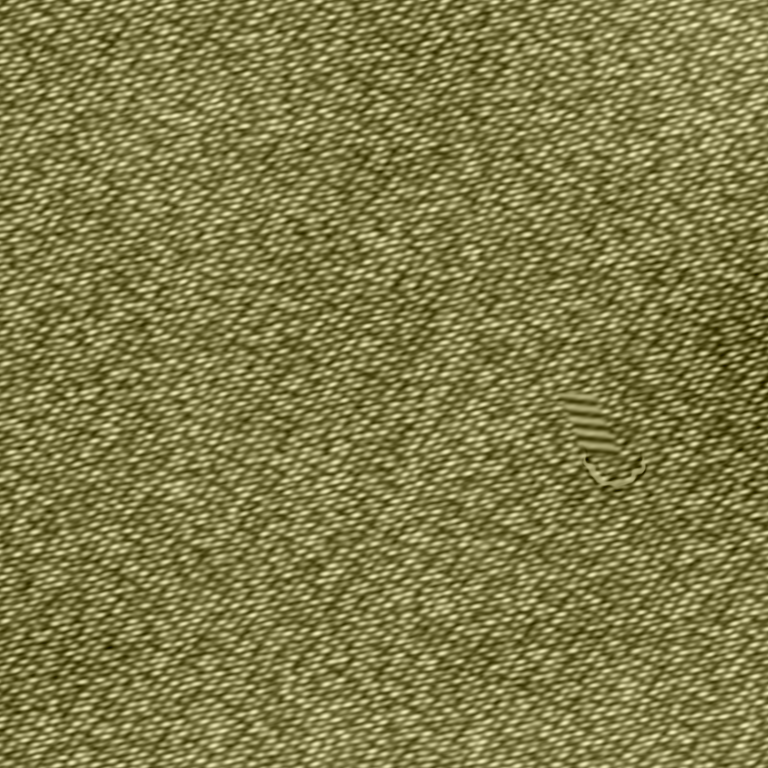
A Shadertoy shader for this texture:

```glsl
#define PITCH 0.0084
#define STITCH 0.0200
#define SLOPE 0.21
#define TWILL_STEP 0.60
#define CONTRAST 0.58
#define GRAIN 0.17
#define SHADING 0.075
#define MID_TONE vec3(0.515, 0.495, 0.300)
#define SNAG_POS vec2(0.767, 0.448)
#define LOOP_POS vec2(0.800, 0.368)

vec2 hash2(vec2 p) {
    vec3 q = fract(p.xyx * vec3(0.1031, 0.1030, 0.0973));
    q += dot(q, q.yzx + 33.33);
    return fract((q.xx + q.yz) * q.zy);
}

float gradientDot(vec2 cell, vec2 offset) {
    return dot(hash2(cell) * 2.0 - 1.0, offset);
}

float gradientNoise(vec2 p) {
    vec2 i = floor(p), f = fract(p);
    vec2 u = f * f * f * (f * (f * 6.0 - 15.0) + 10.0);
    vec2 e = vec2(1.0, 0.0);
    float low = mix(gradientDot(i, f), gradientDot(i + e, f - e), u.x);
    float high = mix(gradientDot(i + e.yx, f - e.yx), gradientDot(i + 1.0, f - 1.0), u.x);
    return mix(low, high, u.y);
}

// Sum of soft slanted stitches, each row shifted along the twill
float weave(vec2 p) {
    vec2 q = vec2(p.x / STITCH, (p.y - SLOPE * p.x) / PITCH);
    float light = 0.0;
    for (int j = -1; j <= 1; j++) {
        float row = floor(q.y) + float(j);
        float along = q.x + row * TWILL_STEP;
        for (int i = -1; i <= 1; i++) {
            vec2 id = vec2(floor(along) + float(i), row);
            vec2 jitter = hash2(id + 211.0) - 0.5;
            vec2 d = vec2(along, q.y) - id - 0.5 - jitter * vec2(0.28, 0.18);
            d /= vec2(0.26, 0.26);
            float strength = 0.65 + 0.7 * hash2(id + 517.0).x;
            light += strength * exp(-0.5 * dot(d, d));
        }
    }
    return light - 0.425;
}

float glow(vec2 p, vec2 centre, float falloff) {
    return exp(-dot(p - centre, p - centre) * falloff);
}

// Broad folds: dim right edge and lower left, bright upper right and base
float foldShade(vec2 p) {
    float shade = 0.6 * gradientNoise(p * 3.0 + 7.0) + 0.5 * gradientNoise(p * 9.0 + 31.0);
    shade -= 1.3 * glow(p, vec2(1.02, 0.52), 35.0);
    shade -= 0.5 * glow(p, vec2(0.0, 0.1), 20.0);
    shade += 0.9 * glow(p, vec2(1.0), 20.0);
    return shade + 0.5 * smoothstep(0.12, 0.0, p.y);
}

// Ladder of pulled threads above a loose loop
float addSnag(float tone, vec2 p) {
    vec2 s = p - SNAG_POS;
    s.x += 0.43 * s.y;
    float ladder = smoothstep(0.030, 0.016, abs(s.x)) * smoothstep(0.044, 0.036, abs(s.y));
    float rungs = 0.21 * sin((s.y + 0.10 * s.x) * 385.0);
    tone = mix(tone, rungs + 0.15 * tone, ladder);

    vec2 l = p - LOOP_POS;
    l += 0.010 * vec2(gradientNoise(p * 70.0), gradientNoise(p * 55.0 + 17.0));
    float curve = (l.y - 22.0 * l.x * l.x) / sqrt(1.0 + 1936.0 * l.x * l.x);
    float span = smoothstep(0.043, 0.034, abs(l.x));
    float shadow = exp(-pow((curve + 0.006) / 0.003, 2.0));
    float hollow = exp(-pow((curve - 0.007) / 0.003, 2.0));
    float thread = smoothstep(0.005, 0.001, abs(curve));
    tone -= span * (0.16 * shadow + 0.10 * hollow);
    return mix(tone, 0.19 + 0.3 * tone, span * thread * 0.9);
}

void mainImage(out vec4 fragColor, in vec2 fragCoord) {
    vec2 p = fragCoord / iResolution.xy;

    // Uneven tension bends the rows
    vec2 bend = vec2(gradientNoise(p * 14.0), gradientNoise(p * 12.0 + 53.0));
    vec2 cloth = p + bend * vec2(0.006, 0.0035);

    // Fine fibre grain, slightly stretched along the stitches
    vec2 fibre = vec2(cloth.x, cloth.y - SLOPE * cloth.x);
    float grain = gradientNoise(fibre * vec2(100.0, 210.0));
    grain += 0.4 * gradientNoise(fibre * vec2(45.0, 70.0) + 91.0);

    float tone = CONTRAST * weave(cloth) + GRAIN * grain;
    tone = addSnag(tone, p) + SHADING * foldShade(p);
    // Soften the highlights
    tone -= 0.45 * tone * tone;
    fragColor = vec4(clamp(MID_TONE + tone, 0.0, 1.0), 1.0);
}
```
